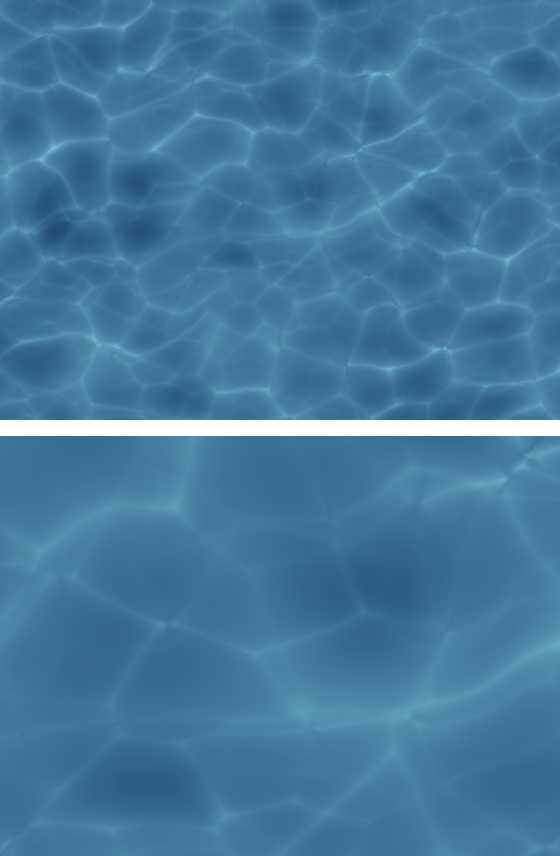
Top, the full canvas; bottom, a detail of the centre.
Give the GLSL for this texture, as a WebGL 2 fragment shader.

```glsl
#version 300 es
precision highp float;
// Light caustics on calm blue water: a net of soft bright filaments around dark,
// bowl-shaped cells. Two warped Voronoi layers give the net, and fractal noise
// adds broad patches of light and faint wisps.
uniform vec2 u_resolution;
out vec4 fragColor;

float hash(vec2 p) {
  vec3 q = fract(p.xyx * vec3(0.1031, 0.1030, 0.0973));
  q += dot(q, q.yzx + 33.33);
  return fract((q.x + q.y) * q.z);
}

float noise(vec2 p) {
  vec2 i = floor(p), f = fract(p);
  f = f * f * f * (f * (f * 6.0 - 15.0) + 10.0);
  return mix(mix(hash(i), hash(i + vec2(1, 0)), f.x),
             mix(hash(i + vec2(0, 1)), hash(i + vec2(1, 1)), f.x), f.y);
}

float fbm(vec2 p) {
  float sum = 0.0, amp = 0.54;
  for (int i = 0; i < 3; i++) {
    sum += amp * noise(p);
    p = mat2(1.6, 1.2, -1.2, 1.6) * p + 7.3;
    amp *= 0.5;
  }
  return sum;
}

// Light along the border of two sites; flat borders shine more than upright ones.
// Sites hold: offset from the pixel (xy), cell id (zw).
float filament(vec4 a, vec4 b, float gap) {
  vec2 span = b.xy - a.xy;
  float len = max(length(span), 0.05);
  float d = abs(dot(b.xy, b.xy) - dot(a.xy, a.xy)) / (2.0 * len);
  d = sqrt(d * d + 0.0004) + gap;
  float strength = mix(0.12, 1.0, hash(a.zw + b.zw + 211.0))
                 * mix(0.32, 1.0, abs(span.y) / len);
  return strength * (0.062 * exp(-9.0 * d) + 0.07 * exp(-30.0 * d));
}

// One net of cells: bowl shading, dark pools and bright borders
float caustics(vec2 p, float glint) {
  vec2 base = floor(p);
  vec4 s1 = vec4(9.0), s2 = s1, s3 = s1;
  float d1 = 99.0, d2 = 99.0, d3 = 99.0, d4 = 99.0, pools = 0.0;
  for (int y = -2; y <= 2; y++) {
    for (int x = -2; x <= 2; x++) {
      vec2 id = base + vec2(x, y);
      vec2 jitter = vec2(hash(id + 17.0), hash(id + 83.0));
      vec2 r = id + 0.08 + 0.84 * jitter - p;
      float d = dot(r, r);
      vec4 site = vec4(r, id);
      pools += pow(hash(id + 141.0), 4.0) * exp(-7.0 * d);
      // Keep the three nearest sites in order, and the fourth distance
      if (d < d1) {
        d4 = d3; s3 = s2; d3 = d2; s2 = s1; d2 = d1; s1 = site; d1 = d;
      } else if (d < d2) {
        d4 = d3; s3 = s2; d3 = d2; s2 = site; d2 = d;
      } else if (d < d3) {
        d4 = d3; s3 = site; d3 = d;
      } else {
        d4 = min(d4, d);
      }
    }
  }
  // The third site fades out where the fourth takes its place
  float third = smoothstep(0.0, 0.12, d4 - d3);
  float net = filament(s1, s2, 0.0)
            + third * (filament(s1, s3, 0.0) + filament(s2, s3, d2 - d1));
  return 0.095 * (d1 - 0.2) - 0.1 * pools + net * glint;
}

void main() {
  vec2 p = gl_FragCoord.xy / u_resolution.y;

  // Tilt the net slightly and bend its borders
  p = mat2(0.99, -0.14, 0.14, 0.99) * p + 3.0;
  vec2 q = p;
  q += 0.065 * (vec2(noise(p * 5.0), noise(p * 5.0 + 31.0)) - 0.5);
  q += 0.018 * (vec2(noise(p * 15.0 + 9.0), noise(p * 15.0 + 57.0)) - 0.5);

  // Main net, then a finer and fainter one
  float glint = 0.15 + 1.7 * noise(p * 5.0 + 12.0);
  float tone = caustics(q * vec2(6.8, 8.9), glint);
  tone += 0.42 * caustics(q * vec2(9.6, 12.8) + 40.0, 2.0 - glint);

  // Broad patches and thin wisps of scattered light
  tone += 0.1 * (fbm(p * vec2(3.4, 4.4) + 5.0) - 0.47);
  float ridge = 1.0 - abs(2.0 * fbm(q * vec2(7.0, 11.0) + 21.0) - 0.95);
  tone += 0.02 * pow(max(ridge, 0.0), 7.0);

  vec3 color = vec3(0.25, 0.46, 0.60) + (tone - 0.012) * vec3(0.76, 1.0, 0.88);
  fragColor = vec4(color, 1.0);
}
```
